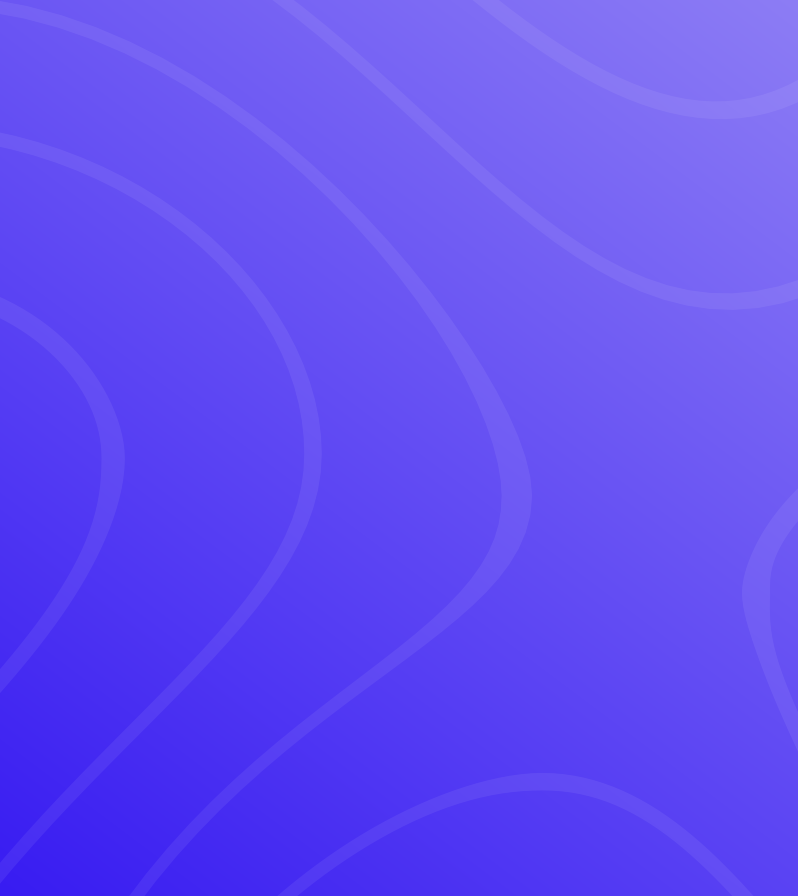
A Shadertoy shader for this background:

```glsl
const float GRID = 768.0;   // grid units per canvas height
const int STEPS = 24;
const vec3 DEEP_BLUE = vec3(0.218, 0.107, 0.949);
const vec3 PALE_VIOLET = vec3(0.550, 0.488, 0.957);
const float BAND_OPACITY = 0.066;

vec2 cubic(vec2 a, vec2 b, vec2 c, vec2 d, float t) {
    float s = 1.0 - t;
    return s * s * s * a + 3.0 * s * s * t * b + 3.0 * s * t * t * c + t * t * t * d;
}

// Stays low, then rises late and levels off at 1
float lateSwell(float t) {
    return pow(t, 6.0) * (7.0 - 6.0 * t);
}

// Signed distance to a cubic stroke whose width swells towards its end
float stroke(vec2 p, vec2 a, vec2 b, vec2 c, vec2 d, float startWidth, float endWidth) {
    float nearest = 1e5;
    vec2 from = a;
    for (int i = 1; i <= STEPS; i++) {
        vec2 to = cubic(a, b, c, d, float(i) / float(STEPS));
        vec2 along = to - from;
        float h = clamp(dot(p - from, along) / dot(along, along), 0.0, 1.0);
        float t = (float(i - 1) + h) / float(STEPS);
        float halfWidth = 0.5 * mix(startWidth, endWidth, lateSwell(t));
        nearest = min(nearest, length(p - from - h * along) - halfWidth);
        from = to;
    }
    return nearest;
}

// Nested curves opening to the left, each joined at its rightmost point
float leftContours(vec2 p) {
    vec2 inner = vec2(97, 375), middle = vec2(268.3, 379), outer = vec2(443, 343);
    float d = stroke(p, vec2(-8, 508), vec2(58, 480), vec2(97, 423), inner, 16.5, 20.0);
    d = min(d, stroke(p, vec2(-8, 175), vec2(55, 246), vec2(97, 310), inner, 13.5, 20.0));
    d = min(d, stroke(p, vec2(-8, 650), vec2(151, 619), vec2(268.3, 499), middle, 12.0, 15.0));
    d = min(d, stroke(p, vec2(-8, 10), vec2(121, 167), vec2(268.3, 257), middle, 11.5, 15.0));
    d = min(d, stroke(p, vec2(-8, 763), vec2(232, 729), vec2(443, 449), outer, 11.0, 26.0));
    return min(d, stroke(p, vec2(112, -7), vec2(250, 183), vec2(443, 228), outer, 10.5, 26.0));
}

// Two valleys sweeping out of the top edge
float topContours(vec2 p) {
    float d = stroke(p, vec2(410, 773), vec2(505, 696), vec2(600, 643), vec2(690, 693), 14.0, 17.0);
    return min(d, stroke(p, vec2(236, 773), vec2(400, 653), vec2(520, 458), vec2(690, 522), 11.0, 15.0));
}

// Bulge at the right edge and hill at the bottom
float edgeContours(vec2 p) {
    vec2 bulge = vec2(648, 260), crest = vec2(465, 98);
    float d = stroke(p, vec2(690, 342), vec2(664, 316), vec2(648, 288), bulge, 19.0, 24.0);
    d = min(d, stroke(p, vec2(692, 123), vec2(670, 171), vec2(648, 218), bulge, 14.0, 24.0));
    d = min(d, stroke(p, vec2(238, -7), vec2(310, 56), vec2(395, 98), crest, 11.0, 15.0));
    return min(d, stroke(p, vec2(644, -8), vec2(590, 53), vec2(535, 98), crest, 13.5, 15.0));
}

void mainImage(out vec4 fragColor, in vec2 fragCoord) {
    vec2 uv = fragCoord / iResolution.xy;
    vec2 p = fragCoord / iResolution.y * GRID;
    float pixel = GRID / iResolution.y;

    // Diagonal gradient
    vec3 color = mix(DEEP_BLUE, PALE_VIOLET, dot(uv, vec2(0.40, 0.60)));

    // Translucent contour bands
    float d = min(leftContours(p), min(topContours(p), edgeContours(p)));
    float coverage = 1.0 - smoothstep(-0.6 * pixel, 0.6 * pixel, d);
    color = mix(color, vec3(1.0), BAND_OPACITY * coverage);

    fragColor = vec4(color, 1.0);
}
```
